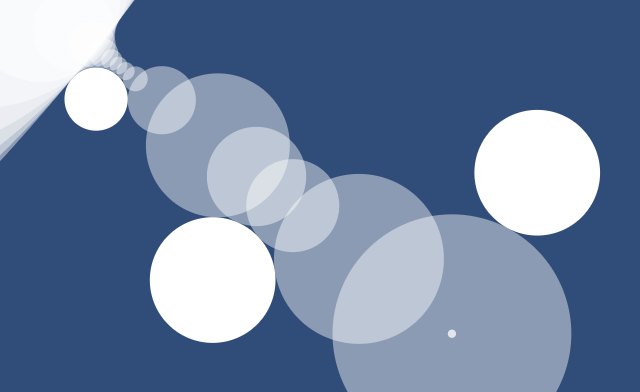
Write a Shadertoy shader that draws this background.

```glsl
const vec3 BACKGROUND = vec3(0.188, 0.302, 0.475);
const vec3 WHITE = vec3(1.0);
const float STEP_ALPHA = 0.44;
const float DOT_ALPHA = 0.75;
const float DOT_RADIUS = 0.0105;
const int STEP_COUNT = 19;

// Lengths are in canvas heights
const vec2 RAY_ORIGIN = vec2(1.1529, 0.1486);
const vec2 RAY_DIRECTION = vec2(-0.779, 0.627);

// Solid discs: centre xy, radius z
const int DISC_COUNT = 3;
const vec3 DISCS[DISC_COUNT] = vec3[DISC_COUNT](
    vec3(1.3705, 0.5594, 0.1603),
    vec3(0.5425, 0.2856, 0.1603),
    vec3(0.2452, 0.7473, 0.0807)
);

float circleDistance(vec2 point, vec2 centre, float radius) {
    return length(point - centre) - radius;
}

float sceneDistance(vec2 point) {
    float nearest = 1e6;
    for (int i = 0; i < DISC_COUNT; i++) {
        nearest = min(nearest, circleDistance(point, DISCS[i].xy, DISCS[i].z));
    }
    return nearest;
}

float coverage(float signedDistance, float pixel) {
    return clamp(0.5 - signedDistance / pixel, 0.0, 1.0);
}

void mainImage(out vec4 fragColor, in vec2 fragCoord) {
    float pixel = 1.0 / iResolution.y;
    vec2 point = fragCoord * pixel;
    vec3 color = BACKGROUND;

    // Each step of the ray lays down one translucent circle of free space
    vec2 marcher = RAY_ORIGIN;
    vec2 direction = normalize(RAY_DIRECTION);
    for (int i = 0; i < STEP_COUNT; i++) {
        float radius = sceneDistance(marcher);
        float inside = coverage(circleDistance(point, marcher, radius), pixel);
        color = mix(color, WHITE, STEP_ALPHA * inside);
        marcher += direction * radius;
    }

    // Solid discs and the ray's starting dot
    color = mix(color, WHITE, coverage(sceneDistance(point), pixel));
    float originDot = circleDistance(point, RAY_ORIGIN, DOT_RADIUS);
    color = mix(color, WHITE, DOT_ALPHA * coverage(originDot, pixel));

    fragColor = vec4(color, 1.0);
}
```
